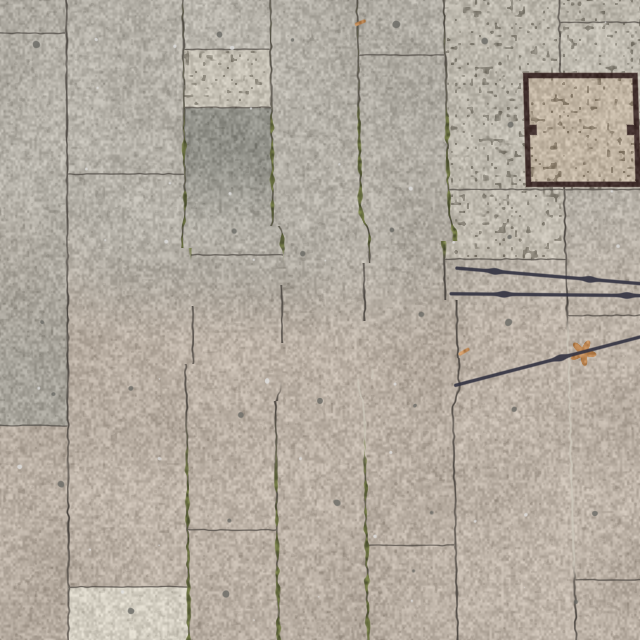
Reproduce this texture procedurally as a three.js fragment shader.

```glsl
#define STONE vec3(0.71, 0.68, 0.64)
#define PALE vec3(0.78, 0.76, 0.71)
#define GREY vec3(0.62, 0.62, 0.59)
#define JOINT vec3(0.29, 0.27, 0.25)
#define MOSS vec3(0.38, 0.41, 0.22)
#define IRON vec3(0.25, 0.18, 0.17)
#define LEAF vec3(0.74, 0.53, 0.33)
#define SHADOW vec3(0.20, 0.20, 0.26)
#define JOINT_HALF 0.0014
#define GRAIN 0.22
#define SPREAD 0.031
#define SOFT 0.0014
varying vec2 vUv;

float hash(vec2 p) {
  vec3 q = fract(p.xyx * 0.1031);
  q += dot(q, q.yzx + 33.33);
  return fract((q.x + q.y) * q.z);
}
float noise(vec2 p) {
  vec2 i = floor(p), f = fract(p);
  f *= f * (3.0 - 2.0 * f);
  return mix(mix(hash(i), hash(i + vec2(1.0, 0.0)), f.x),
             mix(hash(i + vec2(0.0, 1.0)), hash(i + 1.0), f.x), f.y);
}
float fill(float d) { return 1.0 - smoothstep(-SOFT, SOFT, d); }
float band(float lo, float hi, float x) {
  return smoothstep(lo - 0.02, lo + 0.02, x) - smoothstep(hi - 0.02, hi + 0.02, x);
}
// Distance to a rod with two knots along it
float rod(vec2 p, vec2 a, vec2 b, vec2 knots) {
  vec2 d = b - a;
  float t = clamp(dot(p - a, d) / dot(d, d), 0.0, 1.0);
  vec2 k = (t - knots) * length(d) / 0.009;
  return length(p - a - d * t) - 0.0026 * (1.0 + exp(-k.x * k.x) + exp(-k.y * k.y));
}
// Cross joints of a column, measured from the top; 9 means none
vec4 crossCuts(float col) {
  if (col < 0.5) return vec4(0.052, 0.665, 9.0, 9.0);
  if (col < 1.5) return vec4(0.272, 0.917, 9.0, 9.0);
  if (col < 2.5) return vec4(0.077, 0.168, 0.398, 0.828);
  if (col < 3.5) return vec4(9.0);
  if (col < 4.5) return vec4(0.086, 0.852, 9.0, 9.0);
  if (col < 5.5) return vec4(0.296, 0.405, 9.0, 9.0);
  return vec4(0.035, 0.296, 0.493, 0.906);
}
float isTile(vec2 tile, float col, float row) { return 1.0 - step(0.5, distance(tile, vec2(col, row))); }

void main() {
  vec2 uv = vUv;
  float down = 1.0 - uv.y;
  vec2 p = vec2(uv.x / (1.0 + SPREAD * down), down);
  float rough = (noise(uv * 110.0) - 0.5) * 0.003;

  // Long joints, stepped where the paving is broken
  float col = 0.0, joint = 0.0, moss = 0.0, mortar = 0.0;
  for (int k = 1; k < 7; k++) {
    float i = float(k), inner = step(2.0, i) * step(i, 5.0);
    float edge = 0.136 * i - 0.032 + 0.046 * step(2.0, i) + 0.043 * step(6.0, i);
    vec2 part = vec2(floor(down * 11.0 + i * 0.37), i * 5.0);
    edge += inner * band(0.35, 0.62, down) * (hash(part) - 0.4) * 0.024;
    col += step(edge, p.x);
    float d = abs(p.x - edge + rough);
    float gap = mix(1.0, step(0.45, hash(part + 20.0)), band(0.37, 0.61, down) * inner);
    float limed = k == 4 ? band(0.58, 0.72, down) : k == 6 ? band(0.51, 0.89, down) : 0.0;
    float wear = 0.65 + 0.35 * noise(vec2(i * 9.0, down * 30.0));
    joint = max(joint, fill(d - JOINT_HALF) * wear * gap * (1.0 - limed));
    mortar = max(mortar, fill(d - JOINT_HALF) * limed);
    float zone = band(0.17, 0.4, down) + 0.35 * band(0.0, 0.16, down);
    zone = inner * (zone + smoothstep(0.62, 0.76, down) * step(i, 4.5));
    float tuft = 0.0045 * zone * noise(vec2(i * 13.0, down * 75.0)) - 0.0005;
    moss = max(moss, fill(d - tuft) * zone);
  }

  // Cross joints and the slab number within the column
  float row = 0.0;
  vec4 cuts = crossCuts(col);
  for (int k = 0; k < 4; k++) {
    row += step(cuts[k], down);
    joint = max(joint, fill(abs(down - cuts[k] + rough * 0.6) - JOINT_HALF * 0.7) * 0.8);
  }

  // Slab tones
  vec2 tile = vec2(col, row);
  float warm = smoothstep(0.25, 0.65, down + 0.25 * (noise(uv * 5.0) - 0.5));
  vec3 color = mix(mix(STONE, GREY + 0.06, 0.5), STONE + vec3(0.012, 0.0, -0.006), warm);
  color += (hash(tile + 3.0) - 0.5) * 0.035 + (noise(uv * 9.0) - 0.5) * 0.06;
  float granite = step(4.5, col) * step(row, 1.5), beige = isTile(tile, 2.0, 1.0);
  color = mix(color, PALE, granite * 0.55 + beige * 0.8);
  color = mix(color, PALE + 0.05, isTile(tile, 1.0, 2.0));
  color = mix(color, GREY - 0.05, isTile(tile, 2.0, 2.0) * (1.0 - smoothstep(0.22, 0.4, down)));
  color = mix(color, GREY, isTile(tile, 0.0, 1.0) * smoothstep(0.2, 0.6, down) * 0.7);

  // Cover panel, grain and dark flecks
  vec2 c = p - vec2(0.9035, 0.203);
  float box = max(abs(c.x), abs(c.y)) - 0.089, cover = fill(box);
  color = mix(color, vec3(0.76, 0.71, 0.64), cover);
  float grain = noise(uv * vec2(270.0, 230.0)) * 0.65 + noise(uv * 125.0 + 40.0) * 0.35 - 0.5;
  float fleck = smoothstep(0.74, 0.9, noise(uv * 160.0 + 71.0));
  color += grain * GRAIN - fleck * (0.05 + 0.17 * max(max(granite, beige), cover));

  // Joint dirt, mortar and moss, then the cover frame and its slots
  color = mix(color, JOINT, joint * (1.0 - cover));
  color = mix(color, PALE + 0.03, mortar * 0.8);
  color = mix(color, MOSS * (0.65 + 0.7 * noise(uv * 190.0)), moss * (1.0 - cover) * 0.9);
  float slot = max(abs(abs(c.x) - 0.077) - 0.007, abs(c.y) - 0.008);
  color = mix(color, IRON + grain * 0.15, max(fill(abs(box + 0.004) - 0.0042), fill(slot)));

  // Scattered dark spots and pale chips
  for (int k = 0; k < 2; k++) {
    float chip = float(k), count = 7.0 + 2.0 * chip;
    vec2 cell = floor(uv * count) + 31.0 * chip;
    vec2 at = 0.2 + 0.6 * vec2(hash(cell + 5.0), hash(cell + 17.0));
    float size = mix(0.0025, 0.0055, hash(cell + 9.0)) * (1.0 - 0.45 * chip);
    float spot = fill(length(fract(uv * count) - at) / count - size + rough);
    color = mix(color, mix(GREY * 0.66, vec3(0.88), chip), spot * step(0.6, hash(cell)) * 0.8);
  }

  // Leaf and twigs, then the shadows of three rods
  vec2 l = uv - vec2(0.911, 0.449), plain = vec2(9.0);
  float litter = length(l) - 0.009 - 0.012 * pow(abs(cos(2.5 * atan(l.y, l.x) + 0.4)), 2.0);
  litter = min(litter, rod(uv, vec2(0.557, 0.962), vec2(0.569, 0.967), plain));
  litter = min(litter, rod(uv, vec2(0.719, 0.447), vec2(0.731, 0.454), plain));
  color = mix(color, LEAF + grain * 0.3, fill(litter));
  float shade = rod(uv, vec2(0.714, 0.581), vec2(1.01, 0.556), vec2(0.2, 0.7));
  shade = min(shade, rod(uv, vec2(0.705, 0.541), vec2(1.01, 0.538), vec2(0.27, 0.9)));
  shade = min(shade, rod(uv, vec2(0.712, 0.398), vec2(1.01, 0.476), vec2(0.55, 9.0)));
  gl_FragColor = vec4(clamp(mix(color, SHADOW, fill(shade) * 0.92), 0.0, 1.0), 1.0);
}
```
